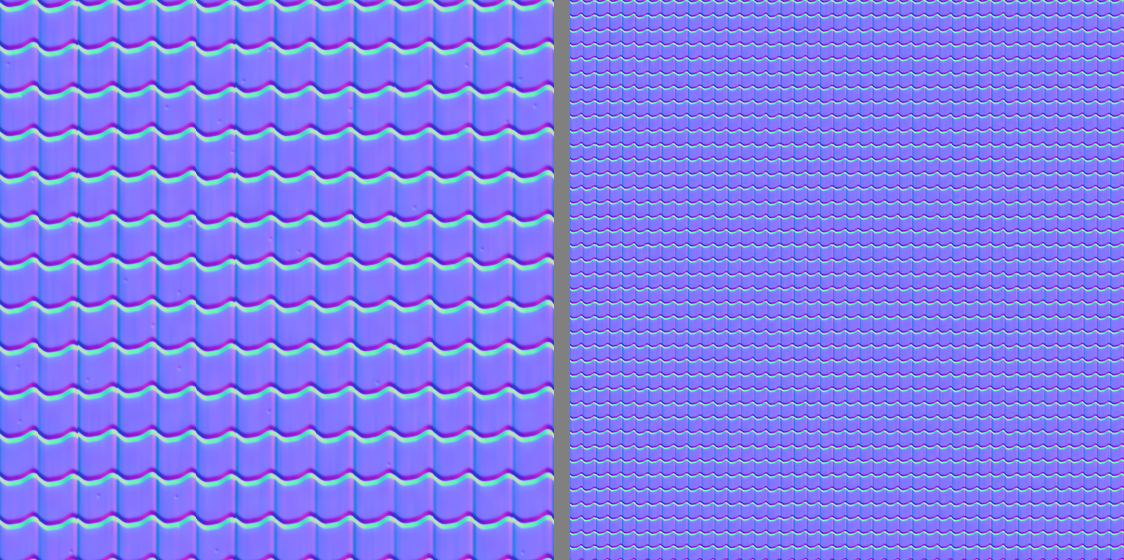
Left, the tile; right, the same tile 3 across and 3 down.
This texture map is drawn by a WebGL 1 fragment shader. Its source:

```glsl
precision highp float;

uniform vec2 u_resolution;

#define TILES vec2(14.0, 13.0)
#define ORIGIN vec2(0.04, 0.08)
#define WAVE_HEIGHT 0.09
#define LIP_SLOPE 2.6
#define UNDERCUT_SLOPE 1.45
#define LIP_WIDTH 0.05
#define SEAM_SLOPE 0.75
#define SEAM_WIDTH 0.04
#define TILE_JITTER 0.045
#define STREAK_SLOPE 0.13
#define PIT_SLOPE 0.55
#define BASE_TILT vec2(0.05, -0.07)

const float TAU = 6.2831853;

float hash(vec2 p) {
  return fract(sin(dot(p, vec2(127.1, 311.7))) * 43758.5453);
}

// Hash of a cell index that wraps after a whole period.
float wrapHash(vec2 cell, vec2 period, float seed) {
  return hash(mod(cell, period) + seed);
}

float wrapNoise(vec2 p, vec2 period, float seed) {
  vec2 i = floor(p);
  vec2 f = fract(p);
  f = f * f * (3.0 - 2.0 * f);
  float bottom = mix(wrapHash(i, period, seed), wrapHash(i + vec2(1.0, 0.0), period, seed), f.x);
  float top = mix(wrapHash(i + vec2(0.0, 1.0), period, seed), wrapHash(i + 1.0, period, seed), f.x);
  return mix(bottom, top, f.y);
}

float bump(float d, float width) {
  return exp(-d * d / (width * width));
}

// Height of the tile edge (x) and its derivative (y): slow rise, quick fall.
vec2 edgeWave(float x) {
  float a = TAU * (x - 0.86);
  float height = cos(a) + 0.2 * cos(2.0 * a) + 0.12 * sin(2.0 * a) - 0.12;
  float rate = -sin(a) - 0.4 * sin(2.0 * a) + 0.24 * cos(2.0 * a);
  return WAVE_HEIGHT * vec2(height, TAU * rate);
}

float seamShift(float column, float row) {
  float own = wrapHash(vec2(column, row), TILES, 3.0) - 0.5;
  float shared = wrapHash(vec2(column, 0.0), TILES, 17.0) - 0.5;
  return TILE_JITTER * (0.6 * own + 0.7 * shared);
}

float edgeShift(float column, float row) {
  float own = wrapHash(vec2(column, row), TILES, 29.0) - 0.5;
  float shared = wrapHash(vec2(column, 0.0), TILES, 41.0) - 0.5;
  float course = wrapHash(vec2(0.0, row), TILES, 53.0) - 0.5;
  return TILE_JITTER * (0.6 * own + 1.2 * shared + course);
}

// Sparse round dents, one at most in each cell.
vec2 pitSlope(vec2 uv) {
  vec2 grid = TILES * 3.0;
  vec2 cell = floor(uv * grid);
  vec2 center = 0.35 + 0.3 * vec2(wrapHash(cell, grid, 61.0), wrapHash(cell, grid, 67.0));
  vec2 d = (fract(uv * grid) - center) / 0.13;
  float present = step(0.96, wrapHash(cell, grid, 71.0));
  return -PIT_SLOPE * present * d * exp(-dot(d, d));
}

void main() {
  vec2 uv = gl_FragCoord.xy / u_resolution;
  vec2 p = uv * TILES + ORIGIN;
  vec2 wave = edgeWave(p.x);

  // Nearest overlap line and nearest vertical seam.
  float line = floor(p.y - wave.x + 0.5);
  float fromLine = p.y - wave.x - line;
  float column = floor(p.x + 0.5);
  float above = smoothstep(-0.03, 0.03, fromLine);
  float fromSeam = p.x - column
    - mix(seamShift(column, line - 1.0), seamShift(column, line), above);
  float rightSide = smoothstep(-0.025, 0.025, fromSeam);
  fromLine -= mix(edgeShift(column - 1.0, line), edgeShift(column, line), rightSide);

  // Body: shallow curve, uneven clay and lengthwise streaks.
  vec2 slope = BASE_TILT;
  slope.x += 0.1 * (fract(p.x) - 0.5) * (1.0 - bump(fromSeam, 0.1));
  slope += 0.07 * (vec2(wrapNoise(uv * TILES * 2.0, TILES * 2.0, 73.0),
                        wrapNoise(uv * TILES * 3.0, TILES * 3.0, 79.0)) - 0.5);
  vec2 streakGrid = TILES * vec2(12.0, 1.0);
  float streak = wrapNoise(uv * streakGrid, streakGrid, 83.0) - 0.5;
  slope.x += STREAK_SLOPE * streak * (0.4 + 2.4 * abs(streak));
  slope += pitSlope(uv);

  // Seam: worn right-hand edge, groove and soft left shoulder.
  float wear = 0.6 + 0.7 * wrapHash(vec2(column, 0.0), TILES, 89.0);
  wear *= 0.8 + 0.4 * wrapNoise(uv * TILES * 2.0, TILES * 2.0, 97.0);
  float underLip = 1.0 + 0.6 * bump(fromLine + 0.2, 0.2);
  slope.x += 0.32 * wear * underLip * bump(fromSeam + 0.055, SEAM_WIDTH * 1.2);
  slope.x -= SEAM_SLOPE * wear * bump(fromSeam - 0.03, SEAM_WIDTH);
  slope.x -= 0.14 * bump(fromSeam - 0.09, 0.1);

  // Overlap: undercut above the line, bright lip below it.
  float aspect = (u_resolution.y / TILES.y) / (u_resolution.x / TILES.x);
  vec2 across = normalize(vec2(-wave.y * aspect, 1.0));
  float lip = LIP_SLOPE * bump(fromLine + 0.05, LIP_WIDTH);
  float undercut = UNDERCUT_SLOPE * bump(fromLine - 0.05, LIP_WIDTH * 1.15);
  slope += across * (lip - undercut + 0.12 * bump(fromLine + 0.14, 0.1));

  vec3 normal = normalize(vec3(slope, 1.0));
  gl_FragColor = vec4(normal * 0.5 + 0.5, 1.0);
}
```
